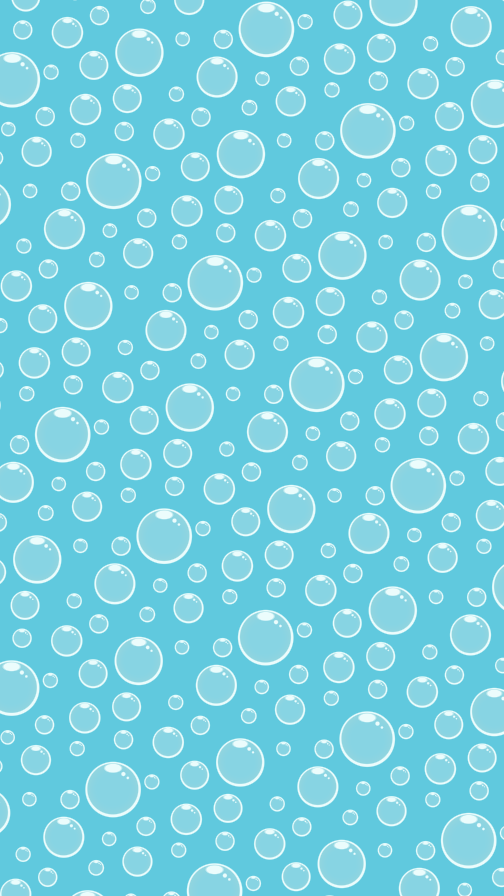
A Shadertoy shader for this pattern:

```glsl
// Outlined soap bubbles of mixed sizes, scattered over a flat aqua ground.

// Lengths are in design units: the canvas is CANVAS_WIDTH units wide.
const float CANVAS_WIDTH = 432.0;
const vec2 ANCHOR = vec2(228.0, 743.0);             // centre of one largest bubble
const mat2 LATTICE = mat2(36.3, 7.2, 29.0, -29.0);  // the two steps between sites

const vec3 WATER = vec3(0.375, 0.79, 0.87);
const vec3 BODY_CORE = vec3(0.53, 0.83, 0.89);
const vec3 BODY_EDGE = vec3(0.57, 0.835, 0.875);
const vec3 RIM = vec3(0.92, 0.99, 0.99);

const float EDGE_SOFTNESS = 1.2;   // in pixels
const float SIZE_SCALE = 1.035;
const float PUSH_STRENGTH = 0.35;  // how far large bubbles repel small ones
const float NEUTRAL_RADIUS = 15.0;

// Radii over one repeat of 6 columns by 3 rows; large ones never adjoin.
const int COLUMNS = 6;
const int ROWS = 3;
const float RADII[18] = float[18](
    23.0,  6.3, 12.0, 20.0,  6.0,  8.0,
     8.0, 13.0, 12.0,  6.3, 17.0,  6.0,
     6.3,  8.0, 13.0,  8.0,  6.5, 12.5);

vec2 hash2(float n) {
    return fract(sin(vec2(n, n + 41.7) * 12.9898 + 3.1) * 4375.85);
}

int wrap(int i, int period) {
    return ((i % period) + period) % period;
}

int siteIndex(ivec2 site) {
    return wrap(site.x, COLUMNS) + COLUMNS * wrap(site.y, ROWS);
}

// Displacement away from one large neighbour, stronger for bigger ones.
vec2 pushFrom(ivec2 site, ivec2 offset) {
    float excess = RADII[siteIndex(site + offset)] - NEUTRAL_RADIUS;
    return -normalize(LATTICE * vec2(offset)) * excess * PUSH_STRENGTH;
}

vec2 bubbleCentre(ivec2 site) {
    int index = siteIndex(site);
    float radius = RADII[index];
    int family = wrap(site.x - site.y, 3);  // family 0 holds the large bubbles

    // Random drift, limited by the free room around the site
    vec2 h = hash2(float(index));
    float room = family == 0 ? 0.5 * (24.0 - radius) : 11.5 - 0.75 * radius;
    float angle = 6.2832 * h.x;
    vec2 drift = vec2(cos(angle), sin(angle)) * room * mix(0.5, 1.0, h.y);

    // Small bubbles give way to their three large neighbours
    if (family != 0) {
        int side = family == 1 ? 1 : -1;
        drift += pushFrom(site, side * ivec2(-1, 0));
        drift += pushFrom(site, side * ivec2(0, 1));
        drift += pushFrom(site, side * ivec2(1, -1));
    }
    return LATTICE * vec2(site) + drift;
}

// Coverage of a shape from its signed distance
float fill(float dist, float soft) {
    return clamp(0.5 - dist / soft, 0.0, 1.0);
}

float ellipseDistance(vec2 p, vec2 axes) {
    return (length(p / axes) - 1.0) * min(axes.x, axes.y);
}

vec3 paintBubble(vec3 colour, vec2 p, float radius, float soft) {
    // Rim, a little thicker at the bottom
    float rimWidth = 0.75 + 0.05 * radius;
    vec2 inner = p - vec2(-0.01, 0.025) * radius;
    colour = mix(colour, RIM, fill(length(p) - radius, soft));

    // Translucent body
    vec3 body = mix(BODY_CORE, BODY_EDGE, smoothstep(0.55, 1.0, length(p) / radius));
    colour = mix(colour, body, fill(length(inner) - radius + rimWidth, soft));

    // Oval glare at the top with two sparkles to its right
    float glare = ellipseDistance(p - vec2(0.0, 0.77) * radius, vec2(0.31, 0.16) * radius);
    float sparkle = min(length(p - vec2(0.37, 0.56) * radius) - 0.075 * radius,
                        length(p - vec2(0.53, 0.42) * radius) - 0.045 * radius);
    return mix(colour, RIM, fill(min(glare, sparkle), soft));
}

void mainImage(out vec4 fragColor, in vec2 fragCoord) {
    float unitsPerPixel = CANVAS_WIDTH / iResolution.x;
    vec2 p = fragCoord * unitsPerPixel - ANCHOR;
    float soft = EDGE_SOFTNESS * unitsPerPixel;

    ivec2 nearest = ivec2(round(inverse(LATTICE) * p));
    vec3 colour = WATER;
    for (int y = -1; y <= 1; y++) {
        for (int x = -1; x <= 1; x++) {
            ivec2 site = nearest + ivec2(x, y);
            float radius = RADII[siteIndex(site)] * SIZE_SCALE;
            vec2 local = p - bubbleCentre(site);
            if (length(local) < radius + soft) {
                colour = paintBubble(colour, local, radius, soft);
            }
        }
    }
    fragColor = vec4(colour, 1.0);
}
```
